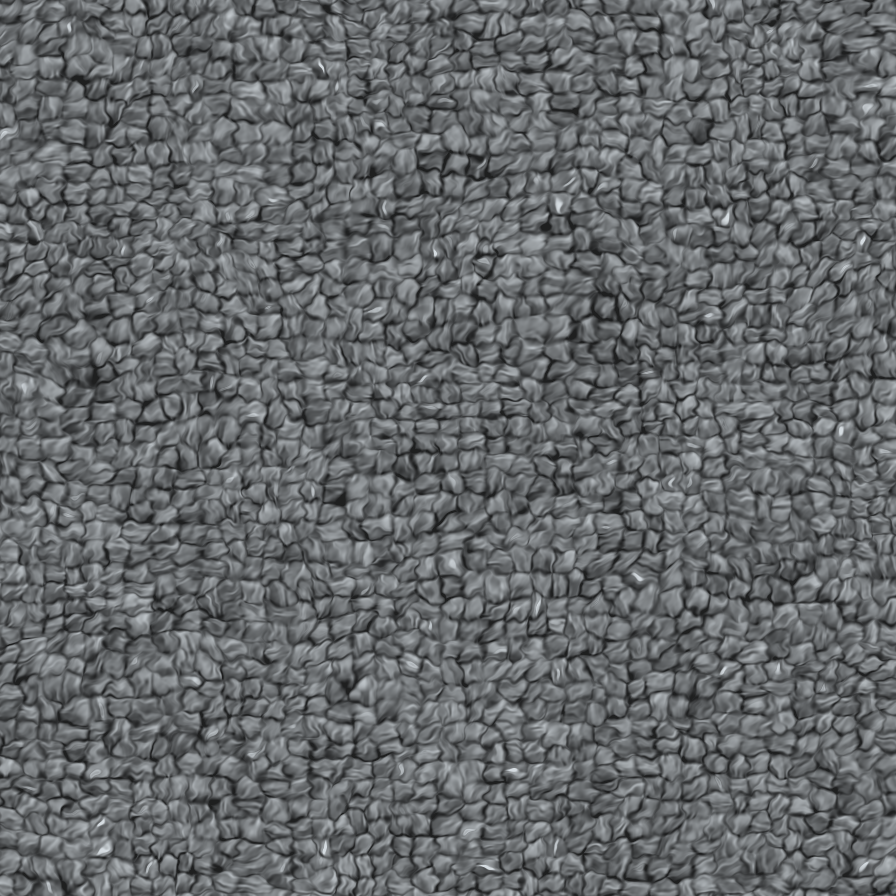
This texture is drawn by a three.js fragment shader. Its source:

```glsl
varying vec2 vUv;

const vec2 TUFT_COUNT = vec2(41.0, 45.0);
const vec2 LIGHT_DIRECTION = vec2(0.40, 0.85);
const vec3 COOL_TINT = vec3(0.972, 1.003, 1.025);

// Hash and noise
vec2 hash2(vec2 p) {
  vec3 q = fract(p.xyx * vec3(0.1031, 0.1030, 0.0973));
  q += dot(q, q.yzx + 33.33);
  return fract((q.xx + q.yz) * q.zy);
}

float valueNoise(vec2 p) {
  vec2 cell = floor(p);
  vec2 f = fract(p);
  vec2 s = f * f * (3.0 - 2.0 * f);
  float low = mix(hash2(cell).x, hash2(cell + vec2(1.0, 0.0)).x, s.x);
  float high = mix(hash2(cell + vec2(0.0, 1.0)).x, hash2(cell + 1.0).x, s.x);
  return mix(low, high, s.y);
}

vec2 noisePair(vec2 p) {
  return vec2(valueNoise(p), valueNoise(p + 57.3)) - 0.5;
}

vec2 rotate(vec2 p, float angle) {
  float c = cos(angle);
  float s = sin(angle);
  return vec2(c * p.x + s * p.y, c * p.y - s * p.x);
}

// Yarn tone inside one tuft; x of local runs along its fibres
float tuftTone(vec2 offset, vec2 local, vec2 id) {
  vec2 variety = hash2(id + 91.0);
  float fibres = valueNoise(local * vec2(2.2, 6.5) + id * 7.0);
  float tone = 0.472 + 0.11 * (variety.x - 0.5);
  tone += 0.32 * (fibres - 0.5);
  tone += 0.17 * dot(offset, LIGHT_DIRECTION);

  // A few tufts carry a pale loose strand
  float strand = 1.0 - smoothstep(0.4, 1.0, length(local * vec2(2.6, 8.0)));
  return tone + 0.30 * strand * smoothstep(0.90, 1.0, variety.y);
}

// Blended tuft tone in x, distance margin to the next tuft in y
vec2 tuftField(vec2 p) {
  vec2 home = floor(p);
  float nearest = 9.0;
  float second = 9.0;
  float toneSum = 0.0;
  float weightSum = 0.0;

  for (int y = -1; y <= 1; y++) {
    for (int x = -1; x <= 1; x++) {
      vec2 id = home + vec2(float(x), float(y));
      vec2 offset = p - id - 0.5 - 0.55 * (hash2(id) - 0.5);
      vec2 shape = hash2(id + 37.0);
      vec2 local = rotate(offset, 0.85 + 2.3 * (shape.x - 0.5));
      float dist = length(local * vec2(0.88, mix(1.0, 1.35, shape.y)));

      second = min(second, max(nearest, dist));
      nearest = min(nearest, dist);
      float weight = exp(-20.0 * dist);
      toneSum += weight * tuftTone(offset, local, id);
      weightSum += weight;
    }
  }
  return vec2(toneSum / weightSum, second - nearest);
}

// Dark gap between tufts, deeper in some places than others
float creviceShade(float margin, vec2 p) {
  float depth = mix(0.05, 0.32, valueNoise(p * 1.3 + 19.0));
  return depth * (1.0 - smoothstep(0.0, 0.34, margin));
}

void main() {
  // Uneven rows and ragged tuft outlines
  vec2 p = vUv * TUFT_COUNT + 4.0;
  p += 0.9 * noisePair(p * 0.22);
  p += 0.28 * noisePair(p * 2.6 + 11.0);

  vec2 tuft = tuftField(p);
  float tone = tuft.x - creviceShade(tuft.y, p);

  // Fine fuzz and broad wear
  tone += 0.09 * (valueNoise(rotate(vUv, 0.8) * vec2(130.0, 250.0) + 300.0) - 0.5);
  tone += 0.04 * (valueNoise(vUv * 6.0 + 80.0) - 0.5);

  gl_FragColor = vec4(clamp(tone, 0.12, 0.86) * COOL_TINT, 1.0);
}
```
